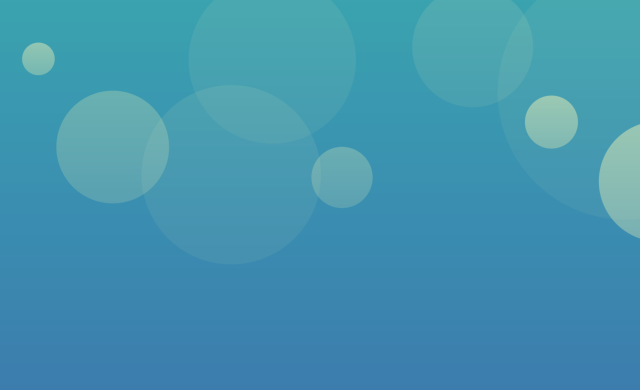
Reproduce this background procedurally as a Shadertoy shader.

```glsl
const vec3 SKY_TOP = vec3(0.228, 0.638, 0.686);
const vec3 SKY_MIDDLE = vec3(0.226, 0.562, 0.692);
const vec3 SKY_BOTTOM = vec3(0.237, 0.490, 0.682);
const vec3 BUBBLE_TINT = vec3(0.80, 0.88, 0.71);

// Each bubble: centre x, centre y, radius, opacity (heights of the canvas)
const vec4 BUBBLES[9] = vec4[9](
    vec4(1.603, 0.764, 0.327, 0.080),
    vec4(0.698, 0.846, 0.2145, 0.095),
    vec4(0.593, 0.552, 0.230, 0.095),
    vec4(1.212, 0.880, 0.155, 0.125),
    vec4(0.289, 0.623, 0.1445, 0.270),
    vec4(0.877, 0.545, 0.0785, 0.280),
    vec4(0.0985, 0.849, 0.0418, 0.500),
    vec4(1.414, 0.687, 0.068, 0.530),
    vec4(1.690, 0.535, 0.1545, 0.520)
);

vec3 skyGradient(float height) {
    vec3 lower = mix(SKY_BOTTOM, SKY_MIDDLE, clamp(height * 2.0, 0.0, 1.0));
    return mix(lower, SKY_TOP, clamp(height * 2.0 - 1.0, 0.0, 1.0));
}

// Opacity of a soft-edged disc that fades towards its lower rim
float bubbleOpacity(vec2 p, vec4 bubble, float pixel) {
    vec2 offset = p - bubble.xy;
    float edge = length(offset) - bubble.z;
    float cover = 1.0 - smoothstep(-0.75 * pixel, 0.75 * pixel, edge);
    float fade = 1.0 + 0.2 * offset.y / bubble.z;
    return cover * bubble.w * fade;
}

void mainImage(out vec4 fragColor, in vec2 fragCoord) {
    vec2 p = fragCoord / iResolution.y;
    float pixel = 1.0 / iResolution.y;
    vec3 color = skyGradient(p.y);

    // Layer the bubbles from faint to bright
    for (int i = 0; i < 9; i++) {
        color = mix(color, BUBBLE_TINT, bubbleOpacity(p, BUBBLES[i], pixel));
    }

    fragColor = vec4(color, 1.0);
}
```
